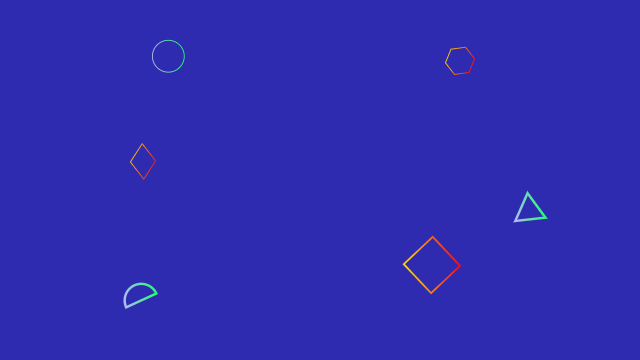
Give the GLSL for this background, as a Shadertoy shader.

```glsl
// Thin gradient-stroked geometric outlines scattered on a flat indigo field.

const float PI = 3.14159265;

const vec3 INDIGO = vec3(0.180, 0.170, 0.690);
const vec3 YELLOW = vec3(1.00, 0.86, 0.05);
const vec3 RED    = vec3(1.00, 0.03, 0.08);
const vec3 PALE   = vec3(0.68, 0.74, 0.94);
const vec3 GREEN  = vec3(0.13, 1.00, 0.42);

// Moves p into a frame centred on c and turned counterclockwise by angle.
vec2 toLocal(vec2 p, vec2 c, float angle) {
    float s = sin(angle), k = cos(angle);
    p -= c;
    return vec2(k * p.x + s * p.y, k * p.y - s * p.x);
}

// Signed distances; the polygons keep mitred corners.
float circleDist(vec2 q, float radius) {
    return length(q) - radius;
}

float halfDiscDist(vec2 q, float radius) {
    return max(circleDist(q, radius), -q.y);
}

float rhombusDist(vec2 q, vec2 halfSize) {
    return dot(abs(q) - vec2(halfSize.x, 0.0), normalize(halfSize.yx));
}

// Regular polygon with its first corner on the positive x axis.
float polygonDist(vec2 q, float sides, float radius) {
    float sector = 2.0 * PI / sides;
    float a = mod(atan(q.y, q.x), sector) - 0.5 * sector;
    return length(q) * cos(a) - radius * cos(0.5 * sector);
}

// Box-filtered coverage of a line, exact even below one pixel in width.
float strokeCoverage(float d, float width, float pixel) {
    vec2 edges = (d + vec2(0.5, -0.5) * width) / pixel + 0.5;
    edges = clamp(edges, 0.0, 1.0);
    return edges.x - edges.y;
}

// Linear blend across a shape of the given radius, along direction angle.
vec3 ramp(vec3 from, vec3 to, vec2 offset, float radius, float angle) {
    float t = dot(offset, vec2(cos(angle), sin(angle))) / radius;
    return mix(from, to, clamp(0.5 + 0.5 * t, 0.0, 1.0));
}

vec3 warm(vec2 offset, float radius, float angle) {
    return ramp(YELLOW, RED, offset, radius, angle);
}

vec3 cool(vec2 offset, float radius) {
    return ramp(PALE, GREEN, offset, radius, 0.15);
}

void mainImage(out vec4 fragColor, in vec2 fragCoord) {
    // One unit is the canvas height; x positions scale with a 16:9 layout.
    float pixel = 1.0 / iResolution.y;
    vec2 p = fragCoord * pixel;
    p.x += 0.5 * (16.0 / 9.0 - iResolution.x * pixel);

    float hairline = 0.0025, medium = 0.0048, bold = 0.0068;
    vec3 color = INDIGO;
    vec2 c;
    float d;

    // Circle, upper left
    c = vec2(0.4676, 0.8438);
    d = circleDist(p - c, 0.0442);
    color = mix(color, cool(p - c, 0.044), strokeCoverage(d, hairline, pixel));

    // Hexagon, upper right
    c = vec2(1.2778, 0.8310);
    d = polygonDist(toLocal(p, c, 0.135), 6.0, 0.0408);
    color = mix(color, warm(p - c, 0.041, -0.35), strokeCoverage(d, hairline, pixel));

    // Narrow rhombus, middle left
    c = vec2(0.3972, 0.5516);
    d = rhombusDist(toLocal(p, c, 0.045), vec2(0.0350, 0.0492));
    color = mix(color, warm(p - c, 0.040, -0.35), strokeCoverage(d, hairline, pixel));

    // Square standing on its corner, lower right
    c = vec2(1.1998, 0.2639);
    d = rhombusDist(toLocal(p, c, -0.03), vec2(0.0782));
    color = mix(color, warm(p - c, 0.076, 0.12), strokeCoverage(d, medium, pixel));

    // Triangle, right
    c = vec2(1.4707, 0.4150);
    d = polygonDist(toLocal(p, c, 1.68), 3.0, 0.0486);
    color = mix(color, cool(p - c, 0.044), strokeCoverage(d, bold, pixel));

    // Half disc, lower left
    c = vec2(0.3924, 0.1655);
    d = halfDiscDist(toLocal(p, c, 0.43), 0.0460);
    color = mix(color, cool(p - c, 0.046), strokeCoverage(d, bold, pixel));

    fragColor = vec4(color, 1.0);
}
```
